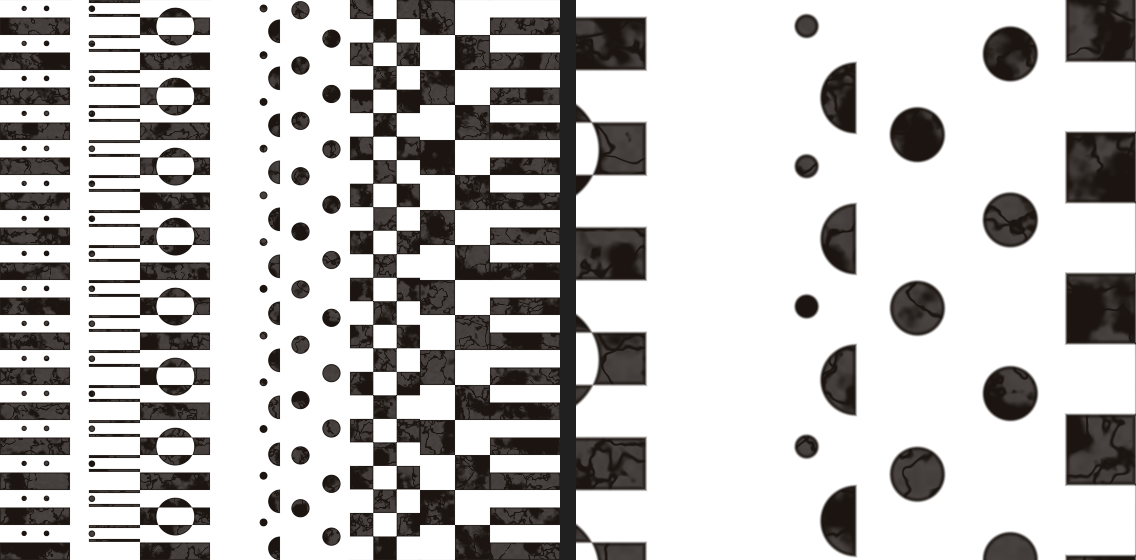
Left: the whole. Right: its middle third, enlarged.
Write a three.js fragment shader that draws this pattern.

```glsl
// Vertical strips of bars, dots and checkers in mottled charcoal on white
varying vec2 vUv;

float hash(vec2 p) {
  return fract(sin(dot(p, vec2(127.1, 311.7))) * 43758.5453);
}

float noise(vec2 p) {
  vec2 i = floor(p);
  vec2 f = fract(p);
  f = f * f * (3.0 - 2.0 * f);
  return mix(mix(hash(i), hash(i + vec2(1.0, 0.0)), f.x),
             mix(hash(i + vec2(0.0, 1.0)), hash(i + 1.0), f.x), f.y);
}

float fbm(vec2 p) {
  float sum = 0.0;
  float amplitude = 0.5;
  for (int i = 0; i < 4; i++) {
    sum += amplitude * noise(p);
    p = mat2(1.6, 1.2, -1.2, 1.6) * p + 7.3;
    amplitude *= 0.5;
  }
  return sum;
}

// Offset from the nearest of the centers stacked upward at a given period
vec2 stack(vec2 p, vec2 center, float period) {
  p -= center;
  p.y = mod(p.y + 0.5 * period, period) - 0.5 * period;
  return p;
}

float bars(vec2 p, vec2 center, vec2 halfSize, float period) {
  vec2 d = abs(stack(p, center, period)) - halfSize;
  return max(d.x, d.y);
}

float dots(vec2 p, vec2 center, float radius, float period) {
  return length(stack(p, center, period)) - radius;
}

// Ink holds the summed coverage and the nearest edge distance
void stamp(inout vec2 ink, float d) {
  ink.x += 1.0 - smoothstep(-0.018, 0.018, d);
  ink.y = min(ink.y, d);
}

// Charcoal blotches broken by fine dark cracks
vec3 charcoal(vec2 p, float d) {
  float blotch = smoothstep(0.35, 0.49, fbm(p * 2.1 + 3.0));
  float cracks = smoothstep(0.005, 0.045, abs(fbm(p * 2.4 + 21.0) - 0.47));
  cracks *= smoothstep(0.0, 0.03, abs(fbm(p * 1.7 + 47.0) - 0.46));
  float rim = smoothstep(0.01, 0.05, -d);
  float grain = 0.82 + 0.18 * noise(p * 14.0);
  return mix(vec3(0.105, 0.08, 0.065), vec3(0.29, 0.27, 0.26),
             blotch * cracks * grain * mix(0.25, 1.0, rim));
}

void main() {
  vec2 p = vUv * 16.0;
  vec2 ink = vec2(0.0, 1.0);

  // Wide bars with paired dots
  stamp(ink, bars(p, vec2(1.0, 0.25), vec2(1.0, 0.25), 1.0));
  stamp(ink, dots(p, vec2(0.69, 0.76), 0.075, 1.0));
  stamp(ink, dots(p, vec2(1.33, 0.76), 0.08, 1.0));

  // Thin line pairs with a dot at the left
  stamp(ink, bars(p, vec2(3.27, 0.56), vec2(0.73, 0.042), 1.0));
  stamp(ink, bars(p, vec2(3.27, 0.955), vec2(0.73, 0.042), 1.0));
  stamp(ink, dots(p, vec2(2.625, 0.75), 0.093, 1.0));

  // Bars inverted by discs
  float bar = bars(p, vec2(5.0, 0.25), vec2(1.0, 0.25), 1.0);
  float disc = dots(p, vec2(5.01, 1.24), 0.54, 2.0);
  stamp(ink, max(min(bar, disc), -max(bar, disc)));

  // Small dots and half discs
  stamp(ink, dots(p, vec2(7.53, 1.073), 0.112, 1.335));
  stamp(ink, max(dots(p, vec2(8.0, 0.333), 0.337, 1.343), p.x - 8.0));

  // Two staggered dot columns, sagging slightly below the middle
  for (int i = 0; i < 10; i++) {
    float row = float(i);
    float drop = 1.581 * row + 0.072 * step(4.5, row) * step(row, 8.5);
    stamp(ink, length(p - vec2(8.585, 15.708 - drop)) - 0.26);
    stamp(ink, length(p - vec2(9.47, 14.896 - drop)) - 0.26);
  }

  // Small checkers, three across
  for (int i = 0; i < 3; i++) {
    float column = float(i);
    vec2 center = vec2(10.3333 + column * 0.6667, 1.008 - 0.672 * mod(column, 2.0));
    stamp(ink, bars(p, center, vec2(0.3333, 0.336), 1.344));
  }

  // Large checkers, two across, running into bars
  stamp(ink, bars(p, vec2(12.5, 1.5), vec2(0.5), 2.0));
  stamp(ink, bars(p, vec2(13.5, 0.5), vec2(0.5), 2.0));
  stamp(ink, bars(p, vec2(15.0, 0.25), vec2(1.0, 0.25), 1.0));

  gl_FragColor = vec4(mix(vec3(1.0), charcoal(p, ink.y), min(ink.x, 1.0)), 1.0);
}
```
